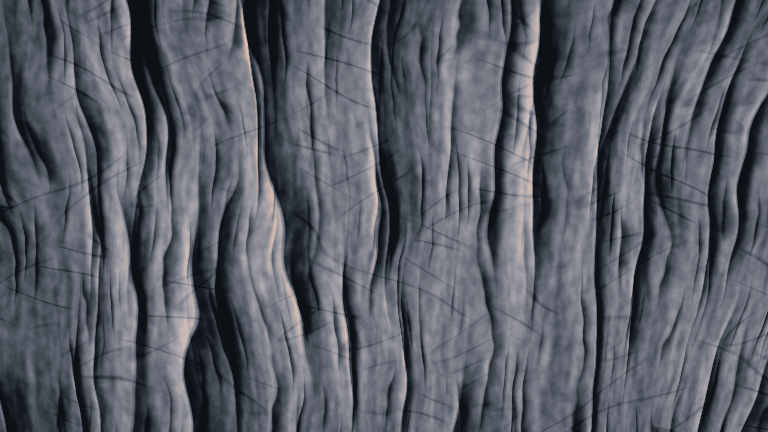
Give the GLSL for this texture, as a WebGL 2 fragment shader.

```glsl
#version 300 es
precision highp float;

uniform vec2 u_resolution;
out vec4 fragColor;

// Random unit gradient for a lattice cell
vec2 gradientAt(vec2 cell) {
  uvec2 k = uvec2(ivec2(cell) + 4096);
  uint h = k.x * 73856093u ^ k.y * 19349663u;
  h = (h ^ (h >> 15u)) * 2246822519u;
  h = (h ^ (h >> 13u)) * 3266489917u;
  h ^= h >> 16u;
  float angle = float(h & 65535u) * 6.28319 / 65536.0;
  return vec2(cos(angle), sin(angle));
}

float gradientNoise(vec2 p) {
  vec2 cell = floor(p), f = p - cell;
  vec2 u = f * f * f * (f * (f * 6.0 - 15.0) + 10.0);
  vec2 ex = vec2(1.0, 0.0), ey = vec2(0.0, 1.0);
  float a = dot(gradientAt(cell), f);
  float b = dot(gradientAt(cell + ex), f - ex);
  float c = dot(gradientAt(cell + ey), f - ey);
  float d = dot(gradientAt(cell + 1.0), f - 1.0);
  return 1.4 * mix(mix(a, b, u.x), mix(c, d, u.x), u.y);
}

float fbm(vec2 p) {
  float sum = 0.0, amp = 0.5;
  for (int i = 0; i < 4; i++) {
    sum += amp * gradientNoise(p);
    p = p * 2.03 + vec2(17.3, 9.1);
    amp *= 0.5;
  }
  return sum;
}

// How far a crevasse gapes at height y; it tapers shut along its length
float opening(float id, float y, float seed, float rate) {
  return smoothstep(-0.2, 0.5, gradientNoise(vec2(id * 5.37 + seed, y * rate + id * 3.7)));
}

// Sawtooth folds: x = shade behind each crest, y = lit crest
vec2 folds(vec2 p, float freq, float rate, float seed) {
  float s = p.x * freq + 0.8 * gradientNoise(vec2(p.x * freq * 0.5 + seed, p.y * rate * 0.6));
  s += 0.12 * gradientNoise(vec2(p.x * freq * 0.9, p.y * rate * 4.0 + seed));
  float id = floor(s), f = s - id;
  float here = opening(id, p.y, seed, rate);
  float next = opening(id + 1.0, p.y, seed, rate);
  float soft = 1.5 * freq / u_resolution.y;
  float reach = f / (0.05 + 0.36 * here);
  float shade = here * exp(-reach * reach) * smoothstep(0.0, soft, f);
  float crest = next * (exp((f - 1.0) / 0.1) + 0.45 * f * f) * smoothstep(0.0, soft, 1.0 - f);
  return vec2(shade, crest);
}

// Thin broken fractures along the zero lines of stretched noise
float fractures(vec2 p, float tilt, float seed) {
  vec2 q = vec2(p.x, p.y + tilt * p.x);
  float line = abs(gradientNoise(q * vec2(3.0, 13.0) + seed));
  float patches = smoothstep(0.0, 0.4, gradientNoise(p * vec2(5.0, 6.0) + seed * 2.0));
  return patches * (1.0 - smoothstep(0.01, 0.07, line));
}

// Ice colours from deep shadow to lit crest
vec3 iceColor(float tone) {
  vec3 c = mix(vec3(0.05, 0.065, 0.085), vec3(0.09, 0.11, 0.14), clamp(tone / 0.11, 0.0, 1.0));
  c = mix(c, vec3(0.24, 0.27, 0.30), clamp((tone - 0.11) / 0.16, 0.0, 1.0));
  c = mix(c, vec3(0.37, 0.39, 0.44), clamp((tone - 0.27) / 0.12, 0.0, 1.0));
  c = mix(c, vec3(0.49, 0.50, 0.54), clamp((tone - 0.39) / 0.11, 0.0, 1.0));
  c = mix(c, vec3(0.63, 0.62, 0.65), clamp((tone - 0.50) / 0.12, 0.0, 1.0));
  return mix(c, vec3(0.79, 0.73, 0.71), clamp((tone - 0.62) / 0.13, 0.0, 1.0));
}

void main() {
  vec2 p = gl_FragCoord.xy / u_resolution.y;
  float across = gl_FragCoord.x / u_resolution.x;

  // Flow lines fan out toward the top and meander
  vec2 q = p;
  q.x -= (0.36 * across * across - 0.1) * (p.y - 0.5);
  q.x += 0.045 * gradientNoise(vec2(q.x * 2.5, p.y * 2.2));
  q.x += 0.012 * gradientNoise(vec2(q.x * 7.0, p.y * 6.0) + 31.0);

  // Crevasses from broad to slit-like
  vec2 broad = folds(q, 6.5, 1.3, 3.2);
  vec2 middle = folds(q, 14.0, 2.2, 21.7);
  vec2 slits = folds(q, 29.0, 5.0, 47.4);
  float flank = smoothstep(0.1, 0.45, abs(across - 0.52));
  float shade = mix(0.42, 0.62, flank) * broad.x + 0.46 * middle.x + 0.36 * slits.x;
  float crest = 0.2 * broad.y + 0.14 * middle.y + 0.07 * slits.y;

  // Side-lit relief of the faces
  vec2 stretch = vec2(9.0, 1.9), offset = vec2(0.006, 0.002);
  float slope = fbm((q + offset) * stretch) - fbm((q - offset) * stretch);
  float grain = fbm(vec2(q.x * 45.0 + p.y * 12.0, p.y * 30.0 - q.x * 14.0));
  float cracks = fractures(p, 0.35, 5.3) + 0.7 * fractures(p, -0.5, 18.6);

  float tone = 0.47 + 0.55 * slope + 0.12 * fbm(q * vec2(3.0, 1.5) + 8.0);
  tone += crest - shade + 0.13 * grain - 0.11 * cracks;
  tone -= 0.15 * (1.0 - smoothstep(0.0, 0.16, across)) + 0.06 * smoothstep(0.88, 1.0, across);
  tone -= 0.06 * smoothstep(0.3, 0.5, abs(p.y - 0.5));

  // Low warm light caught on crests, in patches
  float glow = smoothstep(-0.1, 0.4, gradientNoise(p * vec2(4.0, 3.0) + 12.0));
  float warmth = glow * smoothstep(0.08, 0.3, crest) * smoothstep(0.35, 0.65, tone);
  vec3 color = iceColor(tone + 0.05 * warmth) + warmth * vec3(0.09, 0.015, -0.05);
  fragColor = vec4(clamp(color, 0.0, 1.0), 1.0);
}
```
